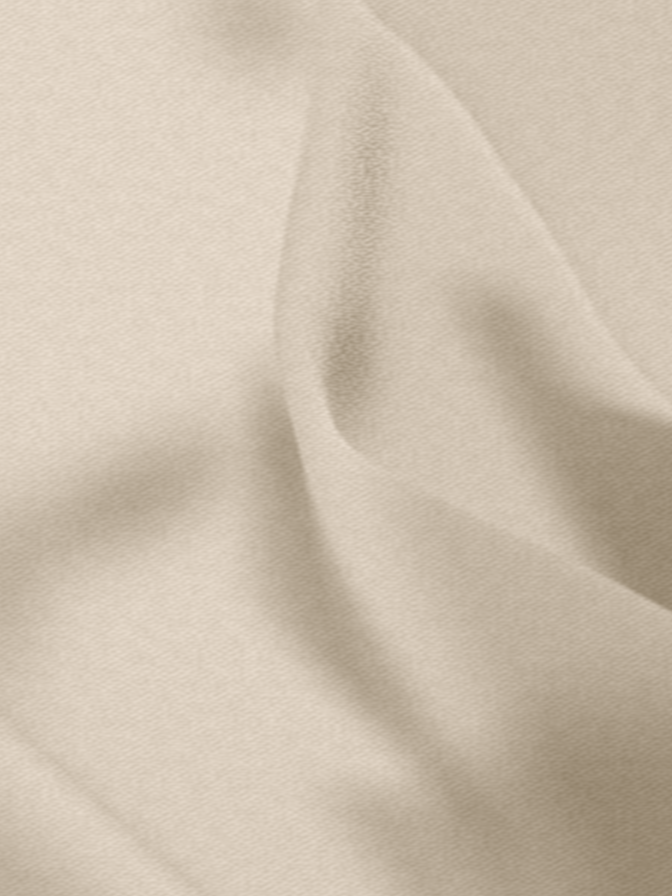
Give the GLSL for this texture, as a WebGL 2 fragment shader.

```glsl
#version 300 es
precision highp float;
// Soft cream satin, draped in a few curved folds with a fine diagonal weave.

#define SHADE vec3(0.525, 0.463, 0.367)
#define LIGHT vec3(0.915, 0.867, 0.810)
#define CREASE 0.004
#define WEAVE_FREQ 150.0
#define WEAVE_DEPTH 0.026
#define GRAIN_DEPTH 0.10
#define MOTTLE_DEPTH 0.05

uniform vec2 u_resolution;
out vec4 outColor;

// Knots of the fold lines: x at even steps downwards
const float SPINE[9] = float[9](.359, .346, .320, .306, .333, .368, .430, .500, .570);
const float LIP[9] = float[9](.380, .362, .362, .393, .505, .638, .758, .872, .990);
const float RIDGE[9] = float[9](.406, .469, .523, .565, .609, .647, .684, .737, .807);

float hash(vec2 p) {
  p = fract(p * vec2(0.1031, 0.1130));
  p += dot(p, p.yx + 33.33);
  return fract((p.x + p.y) * p.x * 43.7);
}

vec2 gradientAt(vec2 cell) {
  float a = 6.2832 * hash(cell);
  return vec2(cos(a), sin(a));
}

float gradientNoise(vec2 p) {
  vec2 i = floor(p), f = p - i;
  vec2 u = f * f * f * (f * (f * 6.0 - 15.0) + 10.0);
  vec2 e = vec2(1, 0);
  float a = dot(gradientAt(i), f);
  float b = dot(gradientAt(i + e), f - e);
  float c = dot(gradientAt(i + e.yx), f - e.yx);
  float d = dot(gradientAt(i + 1.0), f - 1.0);
  return mix(mix(a, b, u.x), mix(c, d, u.x), u.y);
}

// Catmull-Rom spline through the knots
float spline(float t, float k[9]) {
  t = clamp(t, 0.0, 7.999);
  int i = int(t);
  float f = t - float(i);
  float a = k[max(i - 1, 0)], b = k[i], c = k[i + 1], d = k[min(i + 2, 8)];
  return b + 0.5 * f * (c - a + f * (2.0 * a - 5.0 * b + 4.0 * c - d
       + f * (3.0 * (b - c) + d - a)));
}

// Signed distance to a fold line, positive on its right
float foldDistance(vec2 q, float top, float stepY, float k[9]) {
  float t = (q.y - top) / stepY;
  float slope = (spline(t + 0.1, k) - spline(t - 0.1, k)) / (0.2 * stepY);
  return (q.x - spline(t, k)) * inversesqrt(1.0 + slope * slope);
}

// Soft elliptical spot, turned by an angle
float spot(vec2 q, vec2 center, vec2 radius, float angle) {
  float c = cos(angle), s = sin(angle);
  vec2 d = mat2(c, -s, s, c) * (q - center) / radius;
  return exp(-dot(d, d));
}

void main() {
  // Height is one unit; y runs down from the top
  vec2 uv = gl_FragCoord.xy / u_resolution;
  vec2 q = vec2(uv.x * 0.75, 1.0 - uv.y);
  float spine = foldDistance(q, 0.0, 0.125, SPINE);
  float lip = foldDistance(q, 0.3125, 0.0625, LIP);
  float ridge = foldDistance(q, 0.0, 0.0625, RIDGE);

  // Left cloth with its dip and the valley beside the spine
  float left = 0.91 - 0.07 * smoothstep(0.5, 1.0, q.y);
  left -= 0.28 * spot(q, vec2(0.285, 0.025), vec2(0.075, 0.06), 0.5);
  left -= 0.42 * spot(q, vec2(0.150, 0.555), vec2(0.14, 0.058), -0.45);
  left -= 0.24 * spot(q, vec2(0.0, 0.67), vec2(0.06, 0.11), 0.0);
  float reach = mix(0.05, 0.10, smoothstep(0.45, 0.68, q.y));
  float valley = smoothstep(-reach * 1.35, -reach * 0.2, spine)
    * smoothstep(0.35, 0.52, q.y)
    * (1.0 - smoothstep(0.71, 0.80, q.y - 0.8 * (q.x - 0.35)));
  left -= 0.50 * valley;

  // Lower sheet, rolling over the spine
  float sheet = mix(0.84, 0.60, smoothstep(0.03, 0.14, spine));
  sheet -= 0.12 * smoothstep(0.6, 0.95, q.y) + 0.13 * exp(-max(spine, 0.0) / 0.014);
  sheet += 0.10 * exp(-abs(lip) / 0.014) * smoothstep(0.4, 0.5, q.y);

  // Inner face with a shaded streak, a pocket and a wide wedge
  float face = 0.80 - 0.04 * smoothstep(0.1, 0.5, q.y);
  float streak = spot(q, vec2(0.410, 0.20), vec2(0.028, 0.13), 0.06);
  float pocket = spot(q, vec2(0.385, 0.40), vec2(0.038, 0.085), 0.0);
  float openSide = 0.12 * smoothstep(0.42, 0.54, q.y);
  float wedge = smoothstep(-0.03, 0.06, q.x - 0.50 - 0.53 * (q.y - 0.35))
    * smoothstep(0.025, 0.10, openSide - ridge) * smoothstep(0.28, 0.37, q.y);
  face -= 0.20 * streak + 0.38 * pocket;
  face -= wedge * mix(0.38, 0.55, smoothstep(0.4, 0.62, q.y));
  face += 0.09 * exp(-abs(ridge + 0.008) / 0.012);

  // Join the sheets; creases soften where the folds flatten out
  float lipWidth = mix(0.05, CREASE, smoothstep(0.32, 0.46, q.y));
  float spineWidth = CREASE + 0.055 * smoothstep(0.5, 0.85, q.y)
    + 0.012 * (1.0 - smoothstep(0.0, 0.25, q.y));
  float tone = mix(sheet, face, smoothstep(-lipWidth, lipWidth, lip));
  tone = mix(left, tone, smoothstep(-spineWidth, spineWidth, spine));
  float back = 0.76 + 0.05 * smoothstep(0.1, 0.4, q.y) - 0.08 * exp(-max(ridge, 0.0) / 0.02);
  tone = mix(tone, back, smoothstep(-CREASE, CREASE, ridge));

  // Hollow at the bottom and the bright fold in the lower left corner
  float rim = 0.845 - 0.15 * smoothstep(0.42, 0.65, q.x);
  float hollow = smoothstep(-0.01, 0.09, q.x - 0.30 - 0.7 * (q.y - 0.853))
    * smoothstep(rim, rim + 0.07 + 0.12 * smoothstep(0.4, 0.6, q.x), q.y);
  tone -= 0.28 * hollow + 0.08 * spot(q, vec2(0.53, 0.95), vec2(0.14, 0.09), 0.0);
  float corner = (q.y - 0.81 - 0.90 * q.x) * 0.743;
  tone += 0.05 * exp(-abs(corner - 0.012) / 0.012) - 0.12 * exp(-abs(corner + 0.012) / 0.014);
  tone -= 0.28 * smoothstep(0.02, 0.13, corner);

  // Twill lines, thread grain and faint mottling
  float twill = sin(6.2832 * WEAVE_FREQ * (q.y + 0.55 * q.x + 0.02 * spine));
  float grain = gradientNoise(q * vec2(150.0, 310.0) + 7.0);
  float mottle = gradientNoise(q * vec2(48.0, 70.0));
  float sheen = 1.0 + 1.5 * streak + pocket;
  tone += WEAVE_DEPTH * twill + GRAIN_DEPTH * sheen * grain + MOTTLE_DEPTH * mottle;

  outColor = vec4(mix(SHADE, LIGHT, clamp(tone, 0.0, 1.05)), 1.0);
}
```
